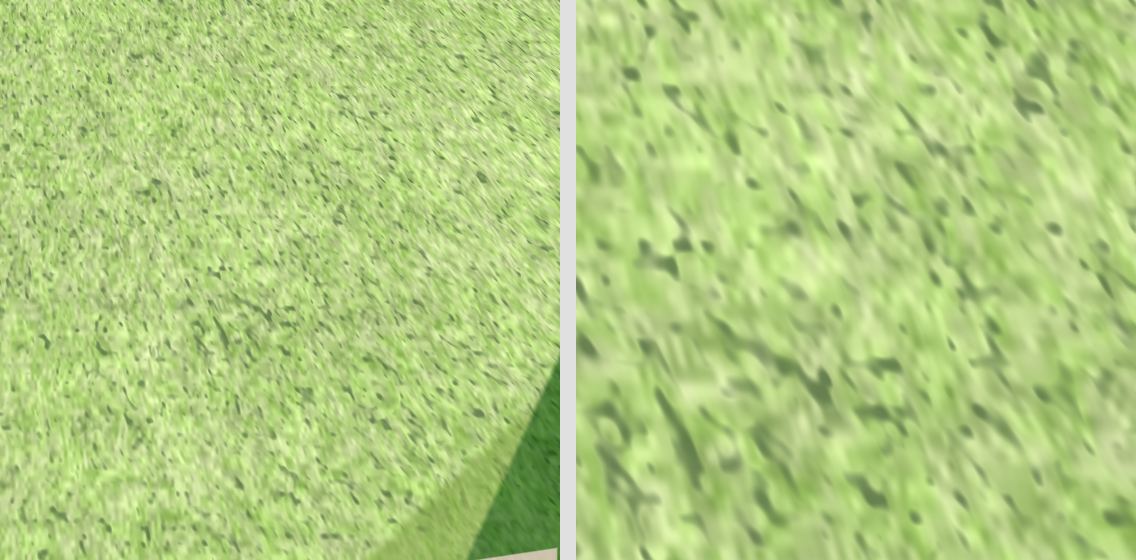
Left, the full canvas; right, a detail of the centre.
This texture is drawn by a Shadertoy shader. Its source:

```glsl
const vec3 GRASS = vec3(0.722, 0.830, 0.517);
const vec3 TONE_STEP = vec3(0.056, 0.051, 0.053);   // light to dark variation
const vec3 HUE_STEP = vec3(-0.010, 0.010, -0.026);  // dry to lush variation
const vec3 GAP = vec3(0.36, 0.46, 0.28);
const vec3 HALF_SHADE = vec3(0.60, 0.72, 0.38);
const vec3 SHADE = vec3(0.31, 0.50, 0.22);
const vec3 PAVING = vec3(0.80, 0.76, 0.67);

const vec2 VANISHING = vec2(-0.05, 2.0);
const vec2 BLADE_FREQ = vec2(310.0, 165.0);
const vec2 TUFT_FREQ = vec2(165.0, 98.0);
const vec2 GAP_FREQ = vec2(185.0, 125.0);
const float CLUMP_FREQ = 60.0;
const float PATCH_FREQ = 21.0;
const float BROAD_FREQ = 6.0;
const float BEND_FREQ = 34.0;
const float BEND = 0.007;
const float UNIT_SPREAD = 4.65;  // scales noise to unit deviation

// Integer hash of a lattice point, 0 to 1
float hash(vec2 cell) {
    uvec2 q = uvec2(ivec2(cell)) * uvec2(1597u, 3571u);
    uint n = (q.x ^ (q.y << 11)) * 747796u + 28913u;
    n = ((n >> 15) ^ n) * 277803u;
    n = ((n >> 13) ^ n) * 668265u;
    n = (n >> 16) ^ n;
    return float(n & 65535u) / 65535.0;
}

float noise(vec2 p) {
    vec2 cell = floor(p);
    vec2 f = fract(p);
    f = f * f * (3.0 - 2.0 * f);
    float low = mix(hash(cell), hash(cell + vec2(1, 0)), f.x);
    float high = mix(hash(cell + vec2(0, 1)), hash(cell + vec2(1, 1)), f.x);
    return mix(low, high, f.y);
}

// Noise centred on zero with a deviation near one
float wave(vec2 p) {
    return (noise(p) - 0.5) * UNIT_SPREAD;
}

// Lawn plane: features shrink and lean toward the vanishing point
vec2 lawnPlane(vec2 uv) {
    float depth = VANISHING.y - uv.y;
    vec2 plane = vec2((uv.x - VANISHING.x) / depth, -log(depth));
    plane.x += BEND * (noise(plane * BEND_FREQ + 7.0) - 0.5);
    return plane + 3.0;
}

// Soft dark hollows where two offset noises are both high
float hollows(vec2 p, float bias) {
    vec2 q = p * GAP_FREQ;
    float n = 0.5 * (noise(q + 97.0) + noise(q * 1.23 + vec2(0.4 * q.y, 41.0)));
    return smoothstep(0.60, 0.98, n + bias);
}

vec3 lawn(vec2 uv) {
    vec2 p = lawnPlane(uv);
    float broad = wave(p * BROAD_FREQ);
    float patches = wave(p * PATCH_FREQ + 31.0);
    float clumps = wave(p * CLUMP_FREQ + 19.0);

    // Blades, tufts, clumps and larger patches
    float tone = 0.72 * wave(p * BLADE_FREQ)
               + 0.62 * wave(p * TUFT_FREQ + 11.0)
               + 0.28 * clumps + 0.22 * patches + 0.14 * broad;
    float hue = 0.8 * wave(p * TUFT_FREQ * 0.8 + 53.0)
              + 0.35 * wave(p * PATCH_FREQ + 71.0);
    vec3 color = GRASS + tone * TONE_STEP + hue * HUE_STEP;

    // Hollows gather in the middle and in dull clumps
    vec2 fromMiddle = uv - vec2(0.46, 0.52);
    float middle = exp(-10.0 * dot(fromMiddle, fromMiddle));
    float bias = 0.05 * middle - 0.03 * clumps - 0.02 * patches;
    return mix(color, GAP, 0.85 * hollows(p, bias));
}

void mainImage(out vec4 fragColor, in vec2 fragCoord) {
    vec2 uv = fragCoord / iResolution.xy;
    vec3 color = lawn(uv);
    vec3 detail = color - GRASS;

    // Half shade strip and deep shadow in the lower right corner
    float strip = uv.x - 0.651 - 1.09 * uv.y;
    float shadow = uv.x - 0.833 - 0.455 * uv.y;
    color = mix(color, HALF_SHADE + 0.45 * detail, smoothstep(-0.018, 0.018, strip));
    color = mix(color, SHADE + 0.45 * detail, smoothstep(-0.007, 0.007, shadow));

    // Sliver of paving at the bottom edge
    float paving = min(0.15 * (uv.x - 0.85) - uv.y, 0.995 - uv.x);
    color = mix(color, PAVING + 0.15 * detail, smoothstep(-0.002, 0.002, paving));

    fragColor = vec4(clamp(color, 0.0, 1.0), 1.0);
}
```
